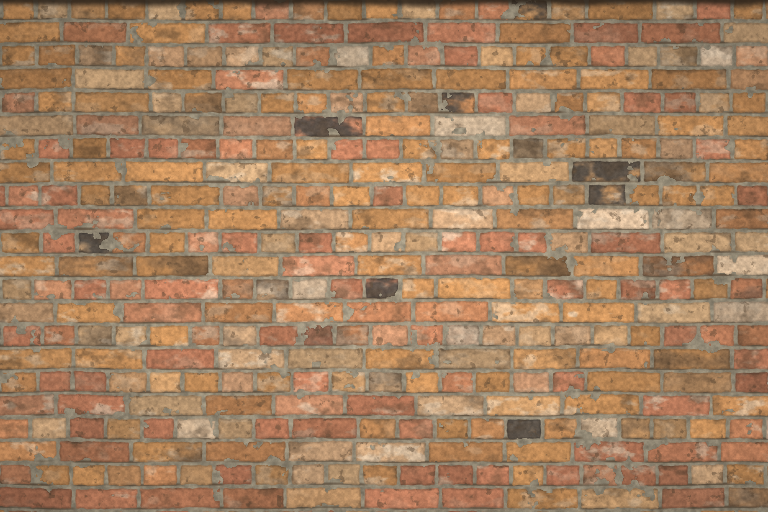
This texture is drawn by a Shadertoy shader. Its source:

```glsl
#define ROWS 22.0
#define STRETCHERS 10.5
#define JOINT 0.075
#define JITTER 0.16
#define WEAR 0.11
#define ORANGE vec3(0.76, 0.55, 0.35)
#define SALMON vec3(0.73, 0.48, 0.36)
#define BUFF vec3(0.77, 0.64, 0.49)
#define PALE vec3(0.83, 0.75, 0.65)
#define CHARRED vec3(0.29, 0.27, 0.25)
#define MORTAR vec3(0.60, 0.56, 0.48)
#define SHADOW vec3(0.34, 0.27, 0.20)

float hash(vec2 p) {
    vec3 q = fract(vec3(p.xyx) * 0.1031);
    q += dot(q, q.yzx + 33.33);
    return fract((q.x + q.y) * q.z);
}

float noise(vec2 p) {
    vec2 i = floor(p), f = fract(p);
    f = f * f * (3.0 - 2.0 * f);
    return mix(mix(hash(i), hash(i + vec2(1, 0)), f.x),
               mix(hash(i + vec2(0, 1)), hash(i + vec2(1, 1)), f.x), f.y);
}

float fbm(vec2 p) {
    float sum = 0.0, amp = 0.5;
    for (int i = 0; i < 4; i++) {
        sum += amp * noise(p);
        p = p * 2.03 + 17.1;
        amp *= 0.5;
    }
    return sum / 0.9375;
}

// Position of an upright joint, in brick lengths
float jointAt(float index, float row) {
    return index + JITTER * (hash(vec2(index + 40.0, row * 3.7 + 9.0)) - 0.5);
}

float roundBox(vec2 p, vec2 halfSize, float radius) {
    vec2 q = abs(p) - halfSize + radius;
    return length(max(q, 0.0)) + min(max(q.x, q.y), 0.0) - radius;
}

// Base tint of one brick, with its own stains
vec3 brickColor(vec2 id, vec2 p) {
    float kind = hash(id + 71.3);
    vec2 local = p + 31.0 * hash(id + 5.7);
    float smear = fbm(local * vec2(1.2, 2.2));
    float stain = fbm(local * vec2(1.0, 1.6) + 60.0);
    vec3 color = mix(ORANGE, SALMON, smoothstep(0.35, 0.8, hash(id + 13.1)));
    color = mix(color, BUFF, 0.85 * smoothstep(0.55, 0.95, hash(id + 27.9)));
    color = mix(color, PALE, 0.7 * smoothstep(0.52, 0.72, smear) * hash(id + 3.3));
    color = mix(color, PALE, 0.75 * step(0.96, kind));
    float burnt = step(kind, 0.05) * 0.85 + step(kind, 0.13) * 0.35;
    color = mix(color, CHARRED, min(burnt, 0.9) * smoothstep(0.25, 0.6, stain));
    color = mix(color, SHADOW, 0.4 * smoothstep(0.58, 0.8, stain));
    return color * (0.88 + 0.22 * hash(id + 91.0));
}

void mainImage(out vec4 fragColor, in vec2 fragCoord) {
    vec2 uv = fragCoord / iResolution.xy;
    float pixel = ROWS / iResolution.y;
    vec2 p = uv * vec2(ROWS * 1.5, ROWS);
    vec2 wall = p;
    p.y += 0.1 * (noise(p * vec2(0.35, 0.2)) - 0.5) - 0.1;

    // Alternate courses of stretchers and headers
    float row = floor(p.y);
    float header = mod(row, 2.0);
    float len = ROWS * 1.5 / STRETCHERS * (1.0 - 0.5 * header);
    float shift = mix(0.15, 0.0, header) + 0.3 * (hash(vec2(row, 8.0)) - 0.5);
    float x = p.x / len + shift;
    float index = floor(x);
    index += step(jointAt(index + 1.0, row), x) - step(x, jointAt(index, row));

    // A few headers join into one long brick
    float pairStart = 2.0 * floor(index * 0.5);
    float merged = header * step(hash(vec2(pairStart, row) + 55.0), 0.09);
    float first = mix(index, pairStart, merged);
    float left = jointAt(first, row) * len;
    float right = jointAt(first + 1.0 + merged, row) * len;
    vec2 id = vec2(first, row + 100.0 * header);

    // Brick outline with chipped edges
    float y = p.y - row;
    vec2 center = vec2(x * len - 0.5 * (left + right), y - 0.5);
    vec2 halfSize = vec2(0.5 * (right - left), 0.5) - JOINT;
    float edge = roundBox(center, halfSize, 0.07);
    edge += WEAR * (fbm(wall * 3.5) - 0.46);
    edge += 0.35 * smoothstep(0.66, 0.82, fbm(wall * 1.4 + 9.0));
    float face = 1.0 - smoothstep(-0.7 * pixel, 0.7 * pixel, edge);

    // Grain and pits on the face
    float grain = fbm(wall * 7.0);
    vec3 brick = brickColor(id, wall);
    brick *= 0.82 + 0.36 * grain;
    brick = mix(brick, SHADOW, 0.45 * smoothstep(0.68, 0.8, fbm(wall * 3.0 + 30.0)));
    brick *= 1.0 - 0.16 * smoothstep(-0.12, 0.0, edge);

    // Mortar, shaded beneath each brick
    vec3 mortar = MORTAR * (0.75 + 0.45 * fbm(wall * 5.0 + 80.0));
    float under = smoothstep(0.0, JOINT, y) * (1.0 - smoothstep(JOINT, 2.5 * JOINT, y));
    float gapShade = smoothstep(0.3, 0.65, noise(wall * vec2(1.1, 2.0) + 12.0));
    mortar = mix(mortar, SHADOW, 0.75 * under * gapShade);
    vec3 color = mix(mortar, brick, face);

    // Broad soiling, corner falloff and the dark top edge
    color *= 0.92 + 0.16 * fbm(wall * 0.25);
    vec2 fromCenter = uv - 0.5;
    color *= 1.04 - 0.45 * dot(fromCenter, fromCenter);
    float eave = smoothstep(0.982, 0.998, uv.y + 0.006 * (noise(wall * 0.6) - 0.5));
    color = mix(color, SHADOW * 0.5, 0.85 * eave);
    fragColor = vec4(clamp(color, 0.0, 1.0), 1.0);
}
```
